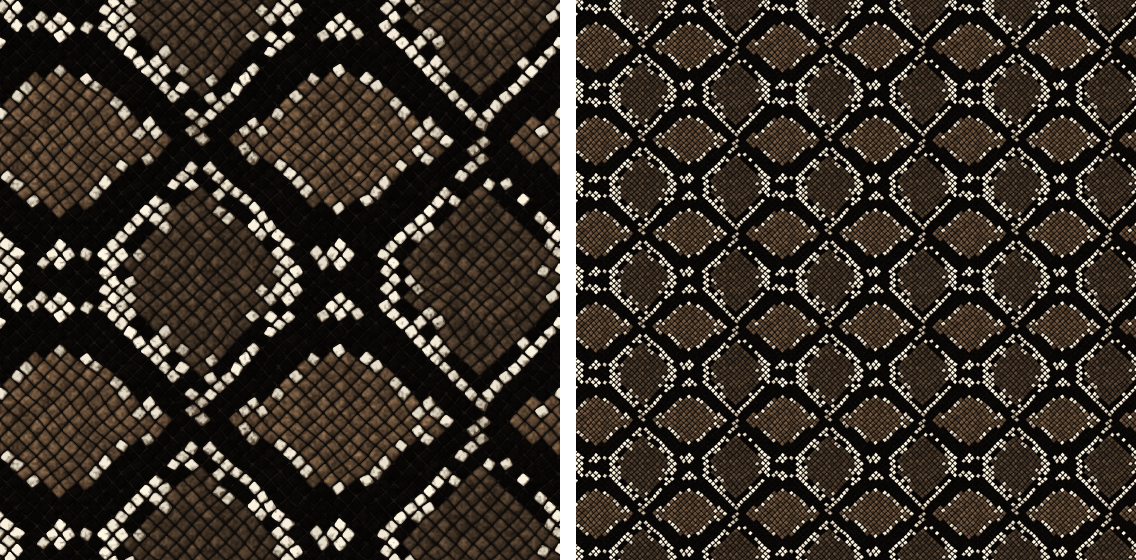
Left: one tile. Right: repeated 3 by 3.
Give the GLSL for this texture, as a Shadertoy shader.

```glsl
float hash(vec2 p) {
    vec3 q = fract(p.xyx * 0.1031);
    q += dot(q, q.yzx + 33.33);
    return fract((q.x + q.y) * q.z);
}

// Value noise that wraps every n cells across and n/2 cells up
float noise(vec2 p, float n) {
    p *= n;
    vec2 i = floor(p), f = fract(p), wrap = vec2(n, n * 0.5);
    f = f * f * (3.0 - 2.0 * f);
    float a = hash(mod(i, wrap)), b = hash(mod(i + vec2(1, 0), wrap));
    float c = hash(mod(i + vec2(0, 1), wrap)), d = hash(mod(i + 1.0, wrap));
    return mix(mix(a, b, f.x), mix(c, d, f.x), f.y);
}

float roundedBox(vec2 p, float halfSize, float radius) {
    vec2 q = abs(p) - halfSize + radius;
    return length(max(q, 0.0)) + min(max(q.x, q.y), 0.0) - radius;
}

// Offset from the nearest repeat of a motif centre
vec2 around(vec2 p, vec2 centre) {
    return abs(fract(p - centre + 0.5) - 0.5);
}

// Base colour of a scale in rgb, bone amount in a
vec4 scaleKind(vec2 p, float chance, float tone) {
    vec3 ink = vec3(0.045, 0.035, 0.028);
    vec4 kind = vec4(ink, 0.0);

    // Smooth brown diamond with a pale rim
    vec2 a = around(p, vec2(0.21875, 0.5));
    float diamond = max(a.x / 0.405 + a.y / 0.285, a.y / 0.262);
    if (diamond < 1.0) {
        kind.rgb = vec3(0.49, 0.375, 0.27);
        float rim = a.x > 0.27 ? 0.78 : 0.86;
        if (diamond > rim && chance < 0.62) kind.a = 0.3 + 0.5 * tone;
    }

    // Dark diamond ringed by bone beads and a broken black row
    vec2 b = around(p, vec2(0.71875, 0.0));
    float ring = max(b.x + b.y - 0.4375, b.x - 0.34375);
    float tip = smoothstep(0.25, 0.42, b.y);
    if (ring < 0.01) {
        kind.rgb = vec3(0.36, 0.28, 0.205);
        if (ring > -0.04) {
            kind = vec4(ink, chance < 0.9 ? 0.65 + 0.35 * tone - 0.35 * tip : 0.0);
        } else if (ring > -0.08) {
            kind = vec4(ink, chance < 0.38 ? 0.4 + 0.5 * tone : 0.0);
        } else if (ring > -0.14 && chance < 0.22) {
            kind.a = 0.2 + 0.4 * tone;
        }
    }

    // Tan chain joining the ringed diamonds
    if (b.x < 0.04 && b.y > 0.43 && chance < (b.x < 0.01 ? 0.95 : 0.5)) {
        kind = vec4(0.5, 0.41, 0.3, 0.15);
    }

    // Paired rosettes of four scales
    vec2 r = around(p, vec2(0.21875, 0.0));
    r.y = abs(r.y - 0.09375);
    if (r.x + r.y < 0.04) kind = vec4(ink, 0.75 + 0.25 * tone);
    else if (r.x + r.y < 0.1 && r.x > 0.05 && chance < 0.16) kind.a = 0.5;
    return kind;
}

void mainImage(out vec4 fragColor, in vec2 fragCoord) {
    vec2 st = fragCoord / iResolution.xy;
    float pixel = 45.0 / iResolution.y;

    // Slightly uneven diagonal lattice
    vec2 warp = vec2(noise(st, 16.0), noise(st + 0.37, 16.0)) - 0.5;
    vec2 w = st + 0.010 * warp;
    vec2 uv = 32.0 * vec2(w.x + w.y, w.x - w.y);
    vec2 cell = floor(uv), f = fract(uv) - 0.5;
    vec2 node = vec2(cell.x + cell.y + 1.0, cell.x - cell.y);
    vec2 id = mod(node, vec2(64, 32));
    float chance = hash(id + 7.0), tone = hash(id + 91.0);
    vec4 kind = scaleKind(node / 32.0, chance, tone);
    float isBone = step(0.01, kind.a);
    float isInk = (1.0 - isBone) * step(kind.r, 0.1);

    // Scale outline, with bone beads turned at random
    float angle = isBone * (hash(id + 43.0) - 0.5) * 0.5;
    vec2 q = mat2(cos(angle), sin(angle), -sin(angle), cos(angle)) * f;
    q += 0.07 * (noise(st, 96.0) - 0.5);
    float d = roundedBox(q, mix(0.46, 0.42, isBone), 0.18);
    float inside = smoothstep(0.6, -0.6, d / pixel);

    // Grain and light from the upper left
    float grain = 0.5 * noise(st, 128.0) + 0.5 * noise(st, 256.0);
    float dome = smoothstep(0.0, 0.2, -d);
    float light = (0.88 - 0.45 * f.y) * mix(0.6, 1.0, dome);
    vec3 skin = kind.rgb * light * (0.45 + 0.8 * grain) * (0.85 + 0.3 * tone);

    // Bone shading with brown pits
    float shine = smoothstep(0.25, 0.85, light * (0.45 + 0.75 * grain) + 0.3 * (kind.a - 0.5));
    vec3 bone = mix(vec3(0.34, 0.27, 0.2), vec3(0.69, 0.65, 0.58), smoothstep(0.0, 0.55, shine));
    bone = mix(bone, vec3(1.0, 0.97, 0.89), smoothstep(0.5, 1.0, shine) * (0.35 + 0.65 * kind.a));
    vec3 color = mix(skin, bone, isBone);

    // Dark seams, faintly lit between black scales
    vec3 seam = mix(vec3(0.05, 0.04, 0.03), vec3(0.085, 0.075, 0.065) * grain * 1.5, isInk);
    fragColor = vec4(mix(seam, color, inside), 1.0);
}
```
